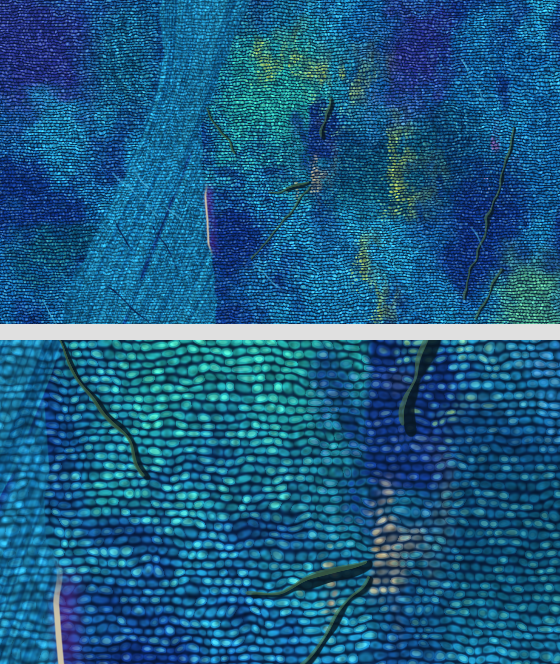
Top, the full canvas; bottom, a detail of the centre.
Reproduce this texture procedurally as a Shadertoy shader.

```glsl
float hash(vec2 p) { return fract(sin(dot(p, vec2(127.1, 311.7))) * 43758.5453); }

float noise(vec2 p) {
    vec2 i = floor(p), f = fract(p);
    f = f * f * (3. - 2. * f);
    return mix(mix(hash(i), hash(i + vec2(1, 0)), f.x),
               mix(hash(i + vec2(0, 1)), hash(i + 1.), f.x), f.y);
}

float fbm(vec2 p) {
    float sum = 0., amp = .5;
    for (int i = 0; i < 5; i++) {
        sum += amp * noise(p);
        p = mat2(1.6, 1.2, -1.2, 1.6) * p + 3.7;
        amp *= .5;
    }
    return sum;
}

// Uneven staggered thread bumps: 0 in the gaps, 1 on top
float weave(vec2 p) {
    vec2 q = p * vec2(86, 104) + 2. * vec2(noise(p * 7.), noise(p * 6. + 20.));
    q += .8 * vec2(noise(p * 55.), noise(p * 48. + 9.));
    float row = floor(q.y);
    q.x += .5 * mod(row, 2.) + .4 * hash(vec2(row, 4));
    float bump = 1. - smoothstep(.1, .66, length((fract(q) - .5) * vec2(.8, 1.1)));
    return bump * (.5 + .75 * hash(floor(q)));
}

// Soft dab of paint; shape holds centre and radius
void dab(inout vec3 col, vec2 p, vec4 shape, vec3 paint, float amount) {
    col = mix(col, paint, amount * (1. - smoothstep(.3, 1.35, length((p - shape.xy) / shape.zw))));
}

float segment(vec2 p, vec2 a, vec2 b) {
    vec2 d = b - a;
    return length(p - a - d * clamp(dot(p - a, d) / dot(d, d), 0., 1.));
}

// Dark paint ridge with a lit flank
void crease(inout vec3 col, vec2 p, vec4 ends, float width) {
    p += .014 * (vec2(noise(p * 30.), noise(p * 30. + 8.)) - .5);
    float px = 1. / iResolution.y;
    width *= .2 + noise(p * 40.);
    float dark = segment(p, ends.xy, ends.zw);
    float lit = segment(p + width * vec2(1.3, -.5), ends.xy, ends.zw);
    col = mix(col, vec3(.03, .09, .13), .85 * (1. - smoothstep(width - px, width + px, dark)));
    col = mix(col, vec3(.3, .45, .3), .6 * (1. - smoothstep(width * .4, width * .4 + px, lit)));
}

void mainImage(out vec4 fragColor, in vec2 fragCoord) {
    vec2 p = fragCoord / iResolution.y;
    float px = 1. / iResolution.y;
    float thread = weave(p), mottle = fbm(p * 5.), dry = fbm(p * vec2(34, 14));
    vec3 navy = vec3(.05, .15, .43), violet = vec3(.14, .15, .46);
    vec3 blue = vec3(.06, .34, .56), teal = vec3(.1, .49, .65);
    vec3 green = vec3(.11, .53, .52), deepTeal = vec3(.04, .29, .38);
    vec3 ochre = vec3(.42, .5, .26), pink = vec3(.52, .27, .52);

    // Ground colours, borders broken up by brush and threads
    vec2 w = p + .25 * (vec2(mottle, fbm(p * 5. + 31.)) - .48);
    w += .16 * (vec2(dry, fbm(p * vec2(16, 30))) - .48) + .04 * (thread - .4);
    vec3 col = mix(blue, teal, smoothstep(.36, .66, mottle));
    col = mix(col, navy, .75 * smoothstep(.45, .68, fbm(p * vec2(9, 6) + 13.)));
    dab(col, w, vec4(.12, .86, .3, .26), violet, .9);
    dab(col, w, vec4(.06, .42, .2, .18), navy, .8);
    dab(col, w, vec4(.18, .22, .17, .13), deepTeal, .85);
    dab(col, w, vec4(.2, .6, .18, .13), teal, .9);
    dab(col, w, vec4(1.26, .5, .32, .16), deepTeal, .85);
    dab(col, w, vec4(1.26, .84, .13, .22), violet, .9);
    dab(col, w, vec4(1.44, .33, .15, .24), navy, .7);
    dab(col, w, vec4(1.02, .18, .22, .2), teal, .75);
    dab(col, w, vec4(.82, .74, .23, .33), green, 1.);
    dab(col, w, vec4(.75, .25, .17, .22), navy, .95);
    dab(col, w, vec4(.97, .6, .08, .09), navy, .9);
    dab(col, w, vec4(1.65, .05, .14, .14), mix(green, ochre, .4), .9);

    // Dry ochre and pink dragged over the threads
    float drag = smoothstep(.34, .62, dry) * (.35 + .65 * thread);
    dab(col, w, vec4(.88, .91, .14, .1), ochre, drag);
    dab(col, w, vec4(1.06, .77, .13, .13), ochre, drag);
    dab(col, w, vec4(1.29, .51, .05, .17), ochre, drag);
    dab(col, w, vec4(1.19, .12, .05, .15), ochre, drag);
    dab(col, w, vec4(1, .5, .05, .1), mix(ochre, pink, .4), drag);
    dab(col, w, vec4(1.55, .55, .05, .09), pink, drag);

    // Dab at upper left, brushed in arcs
    vec2 arc = p - vec2(.62, .92);
    float arcHair = noise(vec2(length(arc) * 130., atan(arc.y, -arc.x) * 4.));
    dab(col, p + .03 * mottle, vec4(.4, .83, .13, .21), mix(deepTeal, teal, arcHair), .85);

    // Two broad smooth strokes, the lower one first
    float left = mix(.18, .5, smoothstep(-.1, .85, p.y));
    float right = .38 + .39 * p.y;
    float edge = .665 - .09 * p.y + .012 * noise(vec2(p.y * 28., 2));
    float ragged = .03 * (noise(p * vec2(9, 24)) - .5);
    float under = smoothstep(-px, px, edge - p.x) * step(right - .08, p.x) * step(p.y, .62);
    float over = smoothstep(-px, px, p.x - left + ragged) * smoothstep(-px, px, right - p.x + .4 * ragged);
    float across = (p.x - left) / (right - left);
    float hair = mix(noise(vec2(across * 75., p.y * 3.)), noise(vec2(across * 24., p.y * 5.)), .4);
    vec3 smear = mix(vec3(.05, .34, .53), vec3(.12, .51, .67), smoothstep(.15, .8, hair));
    col = mix(col, smear, under);
    float seam = exp(-pow(abs(p.x - right) / .007, 2.)) * step(p.y, .66);
    col = mix(col, navy, .8 * seam * smoothstep(.3, .6, noise(p * 18.)));
    col = mix(col, smear * (.8 + .4 * mottle), over);

    // Woven relief: blue gaps, few bright thread tops
    vec3 gap = mix(col * .4, vec3(.03, .13, .33), .5);
    vec3 top = col * 1.2 + vec3(.16, .19, .1) * smoothstep(.7, 1.1, thread);
    vec3 woven = mix(gap, top, smoothstep(0., .6, thread));
    col = mix(woven, col * (.8 + .4 * thread), .65 * max(under, over));
    col *= .72 + .56 * noise(p * 210.);

    // Chipped cream edge and magenta rim
    float chip = smoothstep(.2, .26, p.y) * (1. - smoothstep(.38, .45, p.y));
    float rim = p.x - edge;
    col = mix(col, vec3(.42, .12, .58), chip * dry * (1. - smoothstep(0., .025, abs(rim - .01))));
    col = mix(col, vec3(.8, .76, .66), chip * (1. - smoothstep(.003 - px, .003 + px, abs(rim))));

    // Cracks and folds
    crease(col, p, vec4(.635, .66, .73, .53), .004);
    crease(col, p, vec4(1.025, .69, 1, .58), .006);
    crease(col, p, vec4(.84, .4, .96, .435), .008);
    crease(col, p, vec4(.96, .42, .78, .2), .003);
    crease(col, p, vec4(1.59, .6, 1.54, .41), .005);
    crease(col, p, vec4(1.54, .41, 1.43, .08), .005);
    crease(col, p, vec4(1.55, .17, 1.47, .02), .004);

    // Fine scratches, densest at lower left
    for (float i = 0.; i < 14.; i++) {
        vec2 a = vec2(hash(vec2(i, 1)), hash(vec2(i, 2))) * (i < 8. ? vec2(.55, .5) : vec2(1.7, .9));
        float angle = .5 * hash(vec2(i, 3)) - 1.1;
        vec2 b = a + (.07 + .15 * hash(vec2(i, 4))) * vec2(cos(angle), sin(angle));
        float line = 1. - smoothstep(0., .001 + px, segment(p + .006 * noise(p * 25.), a, b));
        vec3 tint = mod(i, 2.) < 1. ? teal + .2 : navy * .6;
        col = mix(col, tint, line * noise(p * 40.));
    }
    fragColor = vec4(col, 1);
}
```
